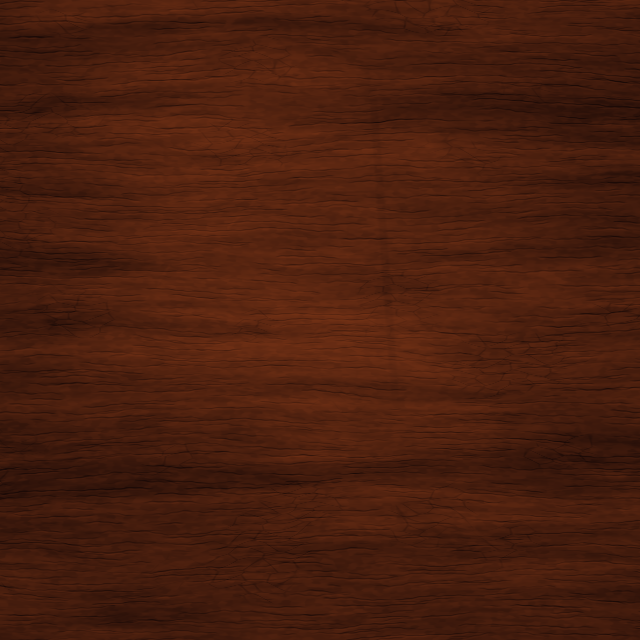
This texture is drawn by a Shadertoy shader. Its source:

```glsl
const vec3 DARK_WOOD = vec3(0.110, 0.040, 0.025);
const vec3 LIGHT_WOOD = vec3(0.440, 0.187, 0.080);
const float BASE_TONE = 0.565;

// Noise frequencies: low along the grain, high across it
const vec2 CLOUD_SCALE = vec2(3.0, 4.5);
const vec2 BAND_SCALE = vec2(1.6, 14.0);
const vec2 STREAK_SCALE = vec2(3.0, 42.0);
const vec2 FIBRE_SCALE = vec2(16.0, 150.0);
const vec2 GRAIN_SCALE = vec2(90.0, 260.0);
const vec2 FLAKE_SCALE = vec2(24.0, 75.0);

const float CRACK_ROWS = 100.0;
const float CRACK_WIDTH = 0.0015;
const float CRACK_DEPTH = 0.25;
const float GLOW_FALLOFF = 0.45;
const float GLOW_PEAK = 0.12;
const vec2 GLOW_CENTER = vec2(0.48, 0.61);
const int SCRATCHES = 4;

float hash(vec2 p) {
    vec3 q = fract(p.xyx * 0.1031);
    q += dot(q, q.yzx + 33.33);
    return fract((q.x + q.y) * q.z);
}

// Cellular noise: x = smoothly blended cell values, y = distance to cell edge
vec2 cells(vec2 p) {
    vec2 id = floor(p);
    float total = 0.0, weights = 0.0, nearest = 9.0, second = 9.0;
    for (int j = -1; j <= 1; j++)
    for (int i = -1; i <= 1; i++) {
        vec2 cell = id + vec2(i, j);
        vec2 site = cell + vec2(hash(cell), hash(cell + 71.7));
        float d = distance(p, site);
        float w = exp(-7.0 * d * d);
        total += w * hash(cell + 37.3);
        weights += w;
        second = min(second, max(nearest, d));
        nearest = min(nearest, d);
    }
    return vec2(total / weights, second - nearest);
}

// Gentle waviness of the grain from layered sines
vec2 bendGrain(vec2 uv) {
    float bend = 0.006 * sin(uv.x * 5.0 + uv.y * 9.0)
               + 0.003 * sin(uv.x * 13.0 - uv.y * 23.0 + 1.7)
               + 0.001 * sin(uv.x * 37.0 + uv.y * 61.0);
    return uv + vec2(0.0, bend);
}

// Short ragged cracks along the grain, each with a faint lit lip
float cracks(vec2 uv, float rows, float seed) {
    float y = uv.y * rows;
    float row = floor(y);
    float shift = hash(vec2(row, seed));
    float x = uv.x * 16.0 + shift * 50.0;
    float wander = 0.5 + 0.10 * sin(x * 0.9) + 0.09 * sin(x * 2.7 + shift * 9.0)
                 + 0.06 * sin(x * 7.0 + shift * 20.0) + 0.03 * sin(x * 19.0);
    float d = (fract(y) - wander) / rows;
    float presence = smoothstep(0.40, 0.70, cells(vec2(x, row * 5.0 + seed)).x);
    float line = 1.0 - smoothstep(0.0, CRACK_WIDTH, abs(d));
    float lip = 1.0 - smoothstep(0.0, CRACK_WIDTH, abs(d + 1.5 * CRACK_WIDTH));
    return presence * (line - 0.35 * lip);
}

// Pale slanted scratches, worn away in places
float scratches(vec2 uv) {
    float sum = 0.0;
    for (int i = 0; i < SCRATCHES; i++) {
        float k = float(i);
        vec2 start = vec2(0.12 + 0.65 * hash(vec2(k, 5.0)), 0.2 + 0.6 * hash(vec2(k, 9.0)));
        float angle = 0.7 + 0.5 * hash(vec2(k, 13.0));
        vec2 along = vec2(cos(angle), sin(angle)) * 0.17;
        float t = clamp(dot(uv - start, along) / dot(along, along), 0.0, 1.0);
        float d = distance(uv, start + along * t);
        sum += (1.0 - smoothstep(0.0, 0.004, d)) * sin(3.14159 * t);
    }
    return sum * smoothstep(0.35, 0.7, cells(uv * 45.0).x);
}

// Dim, nearly vertical stain across the grain
float stain(vec2 uv) {
    float d = abs(uv.x - 0.645 + 0.073 * uv.y);
    float span = smoothstep(0.34, 0.42, uv.y) * (1.0 - smoothstep(0.8, 0.92, uv.y));
    return span * (1.0 - smoothstep(0.003, 0.009, d));
}

void mainImage(out vec4 fragColor, in vec2 fragCoord) {
    vec2 uv = fragCoord / iResolution.xy;
    vec2 grainUv = bendGrain(uv);
    vec2 fromGlow = uv - GLOW_CENTER;
    float glowDist = dot(fromGlow, fromGlow);

    // Broad light and stained bands
    float cloud = cells(uv * CLOUD_SCALE + 3.0).x;
    float band = cells(grainUv * BAND_SCALE + 11.0).x;
    float streak = cells(grainUv * STREAK_SCALE + 23.0).x;
    float tone = BASE_TONE + 0.09 - GLOW_FALLOFF * glowDist + GLOW_PEAK * exp(-14.0 * glowDist);
    tone += 0.18 * (cloud - 0.5) + 0.18 * (band - 0.5) + 0.18 * (streak - 0.5);
    float darkening = 0.6 * band + 0.4 * cells(grainUv * STREAK_SCALE * 0.7 + 47.0).x;
    tone -= 0.24 * smoothstep(0.55, 0.82, darkening);

    // Fine fibres
    tone += 0.16 * (cells(grainUv * FIBRE_SCALE).x - 0.5);
    tone += 0.14 * (cells(grainUv * GRAIN_SCALE).x - 0.5);

    // Cracks and small patches of flaked varnish
    tone -= CRACK_DEPTH * cracks(grainUv, CRACK_ROWS, 1.0);
    tone -= CRACK_DEPTH * 0.7 * cracks(grainUv + 0.3, CRACK_ROWS * 0.71, 7.0);
    vec2 flakeUv = grainUv + 0.004 * sin(uv.yx * vec2(90.0, 60.0));
    float flakeEdge = 1.0 - smoothstep(0.0, 0.13, cells(flakeUv * FLAKE_SCALE).y);
    tone -= 0.15 * flakeEdge * smoothstep(0.66, 0.85, cells(uv * vec2(9.0, 15.0) + 61.0).x);

    // Wear marks
    tone += 0.08 * scratches(uv) - 0.07 * stain(uv);

    fragColor = vec4(mix(DARK_WOOD, LIGHT_WOOD, clamp(tone, 0.0, 1.0)), 1.0);
}
```
